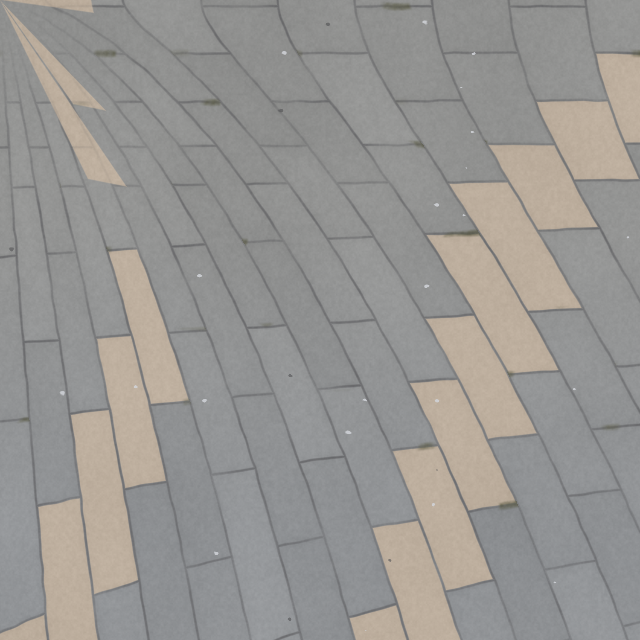
This texture is drawn by a Shadertoy shader. Its source:

```glsl
const vec3 GREY = vec3(0.578, 0.580, 0.575);
const vec3 TAN = vec3(0.742, 0.685, 0.620);
const vec3 SEAM = vec3(0.40, 0.40, 0.41);
const vec3 MOSS = vec3(0.34, 0.34, 0.25);
const vec3 CHIP = vec3(0.82, 0.83, 0.85);
const float SEAM_WIDTH = 0.0032;
const float BOND_SHIFT = 0.5;
const float FAN_COLUMNS = 7.7;
const float FLAT_COLUMNS = 8.3;
const float LEFT_CHAIN_START = 13.0;
const float LEFT_CHAIN_ROW = -4.0;

float hash(vec2 p) {
    vec3 q = fract(p.xyx * vec3(0.1031, 0.1030, 0.0973));
    q += dot(q, q.yzx + 33.33);
    return fract((q.x + q.y) * q.z);
}

float noise(vec2 p) {
    vec2 i = floor(p), f = fract(p);
    f = f * f * (3.0 - 2.0 * f);
    return mix(mix(hash(i), hash(i + vec2(1, 0)), f.x),
               mix(hash(i + vec2(0, 1)), hash(i + vec2(1, 1)), f.x), f.y);
}

float fbm(vec2 p) {
    float sum = 0.0, amp = 0.5;
    for (int i = 0; i < 4; i++) {
        sum += amp * noise(p);
        p = p * 2.03 + 7.1;
        amp *= 0.5;
    }
    return sum;
}

// Paving coordinates: x counts columns leftward, y counts brick lengths downward.
vec2 pavingCoord(vec2 p) {
    float spread = 1.27 * p.y + 0.45 * p.y * p.y;
    float fan = p.x / max(length(vec2(p.x, spread)), 1e-4);
    float column = 16.3 + 0.66 * p.y - FLAT_COLUMNS * p.x - FAN_COLUMNS * fan;
    float slip = 0.27 * exp(-120.0 * (p.y - 0.33) * (p.y - 0.33));
    float along = -0.07 + 7.0 * p.y - 1.8 * p.y * p.y + slip
                + 1.1 * (p.x - 0.55) * p.y * p.y;
    return vec2(column, along);
}

// Sliver between two slopes through the corner, cut off at a given depth.
float wedge(vec2 p, float lo, float hi, float depth) {
    float side = min(p.x - lo * p.y, hi * p.y - p.x);
    return smoothstep(-0.001, 0.002, min(side, depth + 0.2 * (p.x - lo * depth) - p.y));
}

// Small pale flecks, one candidate per cell.
float flecks(vec2 p, float cells, float rarity) {
    vec2 id = floor(p * cells);
    vec2 centre = 0.25 + 0.5 * vec2(hash(id + 3.7), hash(id + 9.2));
    vec2 d = (fract(p * cells) - centre) / cells;
    float radius = mix(0.002, 0.0055, hash(id + 5.1));
    float r = length(d * vec2(1.0, 1.4)) + 0.004 * (noise(p * 260.0) - 0.5);
    return step(rarity, hash(id)) * (1.0 - smoothstep(radius * 0.5, radius, r));
}

void mainImage(out vec4 fragColor, in vec2 fragCoord) {
    vec2 p = fragCoord / iResolution.xy;
    p.y = 1.0 - p.y;

    // Brick layout
    vec2 paving = pavingCoord(p);
    const float STEP = 0.0005;
    vec2 gx = (pavingCoord(p + vec2(STEP, 0)) - paving) / STEP;
    vec2 gy = (pavingCoord(p + vec2(0, STEP)) - paving) / STEP;
    vec2 density = max(sqrt(gx * gx + gy * gy), 1.0);
    paving += density * 0.0022 * (vec2(noise(p * 45.0), noise(p * 45.0 + 31.0)) - 0.5);
    float column = floor(paving.x) + 1.0;
    float run = paving.y - BOND_SHIFT * column;
    float row = floor(run);
    vec2 brick = vec2(column, row);
    vec2 cell = vec2(fract(paving.x), fract(run));
    vec2 edge = min(cell, 1.0 - cell) / density;
    float detail = smoothstep(0.004, 0.04, 1.0 / density.x);

    // Brick colours
    float cloud = fbm(p * 5.0);
    vec3 col = GREY + 0.06 * (cloud - 0.47) + 0.03 * (hash(brick + 40.0) - 0.5) * detail;
    col += vec3(-0.012, -0.004, 0.012) * smoothstep(0.25, 0.9, p.y);
    bool tanBrick = row == 0.0 || (row == LEFT_CHAIN_ROW && column >= LEFT_CHAIN_START);
    float warm = tanBrick ? smoothstep(0.0005, 0.003, min(edge.x, edge.y)) : 0.0;
    float sliver = max(wedge(p, 0.49, 0.68, 0.28), wedge(p, 0.70, 0.96, 0.163));
    sliver = max(sliver, wedge(p.yx, -0.1, 0.14, 0.14));
    warm = max(warm, sliver);
    col = mix(col, TAN + 0.05 * (cloud - 0.47), warm);

    // Seams and joints
    float wear = 0.3 + 0.7 * noise(p * 18.0 + 4.0);
    vec2 line = 1.0 - smoothstep(vec2(0.0004), vec2(SEAM_WIDTH), edge);
    float seam = max(line.x * 0.75, line.y * 0.8) * wear * detail;
    col = mix(col, SEAM, seam * (1.0 - 0.8 * sliver));
    vec2 halo = exp(-edge * 170.0);
    col -= 0.022 * max(halo.x, halo.y) * detail;

    // Moss along the gaps
    float patches = smoothstep(0.72, 0.86, noise(p * 24.0 + 17.0));
    float gap = 1.0 - smoothstep(0.002, 0.008, edge.y);
    col = mix(col, MOSS, 0.65 * patches * gap * detail * (0.5 + 0.5 * noise(p * 180.0)));

    // Grain, flecks and dirt
    col += 0.045 * (fbm(p * vec2(190.0, 170.0)) - 0.47);
    col += 0.018 * (noise(p * 420.0) - 0.5);
    col = mix(col, CHIP, 0.85 * flecks(p, 17.0, 0.93));
    col = mix(col, SEAM * 0.8, 0.6 * flecks(p + 0.37, 14.0, 0.965));
    fragColor = vec4(clamp(col, 0.0, 1.0), 1.0);
}
```
